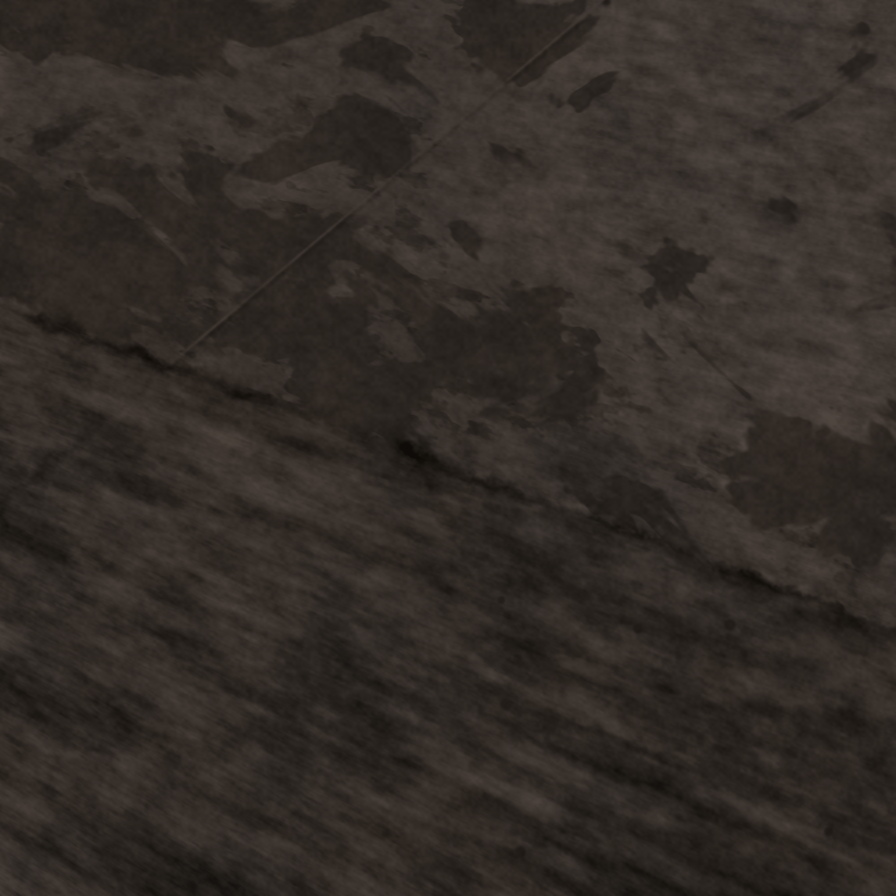
Give the GLSL for this texture, as a Shadertoy shader.

```glsl
// Dim weathered concrete: stained slabs, a rough joint, a thin diagonal groove and brushed streaks.

const vec3 SHADOW_COLOR = vec3(0.120, 0.101, 0.085);
const vec3 DUST_COLOR   = vec3(0.280, 0.246, 0.226);
const float STAIN_TONE  = 0.30;
const float LOWER_TONE  = 0.43;
const float STREAK_GAIN = 0.95;
const float SPECK_GAIN  = 0.65;
const float GRAIN_GAIN  = 0.26;
const float ROUGHNESS   = 0.64;            // weight ratio between noise layers
const vec2 JOINT  = vec2(0.659, -0.362);   // height at left edge, slope
const vec2 GROOVE = vec2(0.434, 0.842);    // height at left edge, slope
const float PIT_CELLS = 8.0;

// Stain pools: centre, radii
const int POOLS = 7;
const vec4 POOL[POOLS] = vec4[POOLS](
    vec4(0.13, 0.73, 0.18, 0.09), vec4(0.34, 0.66, 0.13, 0.15),
    vec4(0.41, 0.86, 0.07, 0.08), vec4(0.56, 0.96, 0.08, 0.05),
    vec4(0.57, 0.60, 0.16, 0.07), vec4(0.90, 0.45, 0.13, 0.07),
    vec4(0.17, 0.97, 0.19, 0.05));

float hash(vec2 p) {
    vec3 q = fract(p.xyx * 0.1031);
    q += dot(q, q.yzx + 33.33);
    return fract((q.x + q.y) * q.z);
}

float noise(vec2 p) {
    vec2 i = floor(p), f = fract(p);
    f = f * f * (3.0 - 2.0 * f);
    return mix(mix(hash(i), hash(i + vec2(1, 0)), f.x),
               mix(hash(i + vec2(0, 1)), hash(i + vec2(1, 1)), f.x), f.y);
}

// Layered noise centred on zero
float layered(vec2 p) {
    float sum = 0.0, gain = 1.0, total = 0.0;
    p += 40.0;
    for (int i = 0; i < 4; i++) {
        sum += gain * (noise(p) - 0.5);
        total += gain;
        p = p * 1.97 + 17.3;
        gain *= ROUGHNESS;
    }
    return sum / total;
}

float bell(float x) { return exp(-x * x); }

// Sparse round holes, one candidate per cell
float pits(vec2 p) {
    vec2 cell = floor(p * PIT_CELLS);
    vec2 offset = 0.25 + 0.5 * vec2(hash(cell + 3.0), hash(cell + 71.0));
    float radius = mix(0.005, 0.009, hash(cell + 29.0));
    float dist = length(p - (cell + offset) / PIT_CELLS);
    return step(0.72, hash(cell + 53.0)) * (1.0 - smoothstep(radius * 0.4, radius, dist));
}

// Broken pools: x is the stain cover, y the closeness to a pool
vec2 stains(vec2 p, vec2 surface) {
    float pool = 0.0;
    for (int i = 0; i < POOLS; i++) {
        vec2 d = (p - POOL[i].xy) / POOL[i].zw;
        pool = max(pool, exp(-dot(d, d)));
    }
    vec2 q = surface * vec2(13.0, 23.0);
    q += 0.5 * sin(q.yx * 1.7 + vec2(0.0, 1.7));
    float field = pool + 2.1 * layered(q);
    float softness = mix(0.05, 0.16, noise(p * 9.0));
    return vec2(smoothstep(0.43 - softness, 0.43 + softness, field), pool);
}

void mainImage(out vec4 fragColor, in vec2 fragCoord) {
    vec2 p = fragCoord / iResolution.xy;

    // Fanned coordinates: y stays constant along the brushed streaks
    vec2 surface = vec2(p.x, (p.y + 0.64 * p.x) / (1.0 + 0.46 * p.x));
    float broad = layered(p * 4.5 + 9.0);
    float mottle = layered(p * 16.0);
    float speck = layered(surface * vec2(42.0, 80.0));

    // Signed distances to joint and groove, with ragged edges
    float rag = layered(p * 38.0 + 5.0);
    float joint = p.y - JOINT.x - JOINT.y * p.x + 0.022 * rag + 0.012 * mottle;
    float groove = (p.y - GROOVE.x - GROOVE.y * p.x) / length(vec2(1.0, GROOVE.y));
    float upper = smoothstep(-0.005, 0.005, joint);

    // Upper slab: pale dust, fine streaks, small chips and dark stains
    float right = smoothstep(0.35, 0.85, p.x);
    float fine = layered(surface * vec2(15.0, 95.0));
    vec2 stain = stains(p, surface);
    float chips = smoothstep(0.08, 0.2, layered(surface * vec2(24.0, 52.0) + 7.0));
    float dust = mix(0.72, 0.86, right) + 0.3 * mottle + SPECK_GAIN * speck;
    dust += mix(0.2, 0.7, right) * fine + 0.3 * broad;
    dust -= 0.16 * (1.0 - smoothstep(0.0, 0.3, joint));
    dust -= chips * mix(0.12, 0.32, smoothstep(0.02, 0.35, stain.y));
    float pool = STAIN_TONE + 0.3 * mottle + 0.3 * speck + 0.25 * broad;
    float upperTone = mix(dust, pool, 0.93 * stain.x);

    // Lower slab: broken streaks, blotches and broad patches
    float streak = layered(surface * vec2(7.0, 50.0));
    float scrape = layered(surface * vec2(15.0, 66.0) + 31.0);
    float lowerTone = LOWER_TONE + STREAK_GAIN * streak + 0.6 * scrape;
    lowerTone += 0.55 * mottle + SPECK_GAIN * speck + 0.5 * broad;
    lowerTone -= 0.08 * smoothstep(0.7, 1.0, p.x);
    lowerTone *= 1.0 - 0.95 * pits(p) * smoothstep(0.5, 0.6, p.x);

    float tone = mix(lowerTone, upperTone, upper);

    // Groove: pale scratch above the joint, dark crack below
    float wear = smoothstep(0.25, 0.6, noise(vec2(p.x * 22.0, 5.0)));
    tone -= 0.16 * bell((groove + 0.004) / 0.003) * upper;
    tone = mix(tone, 0.85, bell(groove / 0.0018) * upper * mix(0.25, 0.65, wear));
    tone -= 0.3 * bell((groove + 0.03 * rag) / 0.007) * (1.0 - upper) * mix(0.4, 1.0, wear);

    // Joint: soft grime, uneven black gap and a chipped pale lip
    float gap = smoothstep(0.2, 0.8, noise(vec2(p.x * 17.0, 8.0)));
    tone -= 0.13 * bell((joint + 0.006) / 0.028);
    tone -= mix(0.08, 0.5, gap) * bell(joint / mix(0.003, 0.008, gap));
    tone += 0.3 * smoothstep(0.5, 0.8, noise(p * 50.0)) * bell((joint - 0.011) / 0.005);

    // Soft grain and a slight warm drift in colour
    tone += GRAIN_GAIN * (0.5 * noise(p * 140.0) + 0.5 * noise(p * 250.0) - 0.5);
    vec3 color = mix(SHADOW_COLOR, DUST_COLOR, clamp(tone, -0.4, 1.2));
    color += vec3(0.008, 0.0, -0.004) * (broad + mottle);
    fragColor = vec4(color, 1.0);
}
```
